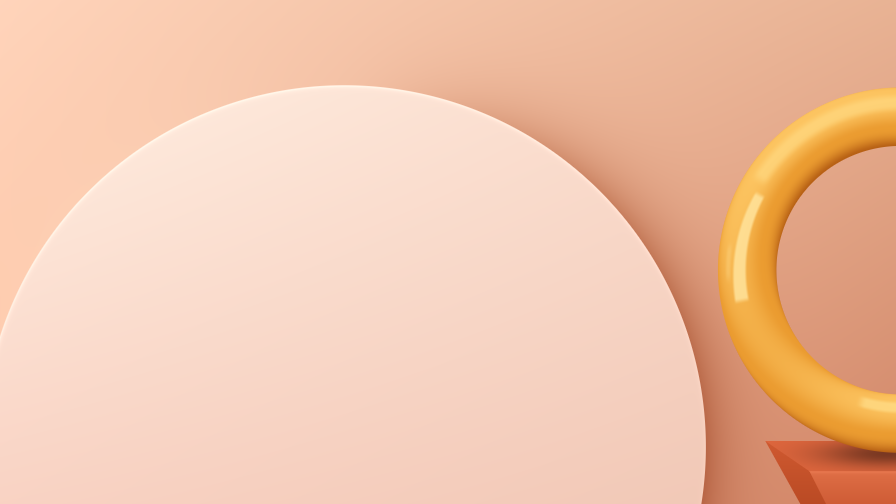
Give the GLSL for this background, as a Shadertoy shader.

```glsl
const vec2 DISC_CENTER = vec2(0.683, 0.1134);
const float DISC_RADIUS = 0.7176;
const vec2 RING_CENTER = vec2(1.787, 0.464);
const float RING_RADIUS = 0.3045;
const float TUBE_RADIUS = 0.058;

// Antialiased coverage of a signed distance
float cover(float d, float px) {
    return clamp(0.5 - d / px, 0.0, 1.0);
}

// Signed distance to the line a-b, negative on its left side
float lineSide(vec2 p, vec2 a, vec2 b) {
    vec2 along = normalize(b - a);
    return dot(p - a, vec2(along.y, -along.x));
}

// Soft-edged interval
float band(float x, float lo, float hi, float blur) {
    return smoothstep(lo - blur, lo + blur, x) * (1.0 - smoothstep(hi - blur, hi + blur, x));
}

// Four-corner gradient
vec3 corners(vec2 uv, vec3 bottomLeft, vec3 bottomRight, vec3 topLeft, vec3 topRight) {
    uv = clamp(uv, 0.0, 1.0);
    return mix(mix(bottomLeft, bottomRight, uv.x), mix(topLeft, topRight, uv.x), uv.y);
}

vec3 wallColor(vec2 p, vec2 center, float radius) {
    vec3 wall = corners(p / vec2(1.778, 1.0),
        vec3(0.98, 0.75, 0.63), vec3(0.82, 0.52, 0.40),
        vec3(1.00, 0.83, 0.73), vec3(0.91, 0.70, 0.58));
    // Shadow cast to the right, warm bounce on the left
    vec2 q = p - center;
    float side = q.x / max(length(q), 0.001);
    float gap = max(length(q) - radius, 0.0);
    float shadow = exp(-gap / 0.055) * smoothstep(-0.05, 1.0, side);
    float glow = exp(-gap / 0.10) * smoothstep(0.1, -0.8, side * 1.0);
    wall *= 1.0 - shadow * vec3(0.16, 0.31, 0.40);
    return wall + glow * vec3(0.01, 0.025, 0.025);
}

vec3 discColor(vec2 p, float d, vec2 center) {
    vec3 face = corners(p / vec2(1.4, 0.83),
        vec3(0.975, 0.825, 0.765), vec3(0.945, 0.785, 0.715),
        vec3(1.00, 0.935, 0.885), vec3(0.98, 0.86, 0.80));
    float lit = smoothstep(-0.5, 0.8, dot(normalize(p - center + 0.0001), vec2(-0.5, 0.87)));
    float rim = exp(-abs(d + 0.002) / 0.003);
    return face + rim * mix(0.02, 0.07, lit);
}

vec3 pedestalColor(vec2 p, float px, vec2 contact) {
    const vec2 backCorner = vec2(1.5185, 0.125);
    const vec2 frontCorner = vec2(1.606, 0.065);
    vec3 side = mix(vec3(0.73, 0.29, 0.14), vec3(0.81, 0.35, 0.19), p.y / 0.125);
    vec3 top = vec3(0.87, 0.40, 0.24);
    vec2 spread = (p - contact) / vec2(0.13, 0.026);
    top *= 1.0 - 0.45 * exp(-dot(spread, spread));
    vec3 front = mix(vec3(0.81, 0.36, 0.21), vec3(0.87, 0.43, 0.27), p.y / 0.065);
    front += 0.05 * exp(-abs(p.y - 0.064) / 0.003);

    vec3 color = mix(side, top, cover(lineSide(p, backCorner, frontCorner), px));
    float frontEdge = max(lineSide(p, frontCorner, vec2(1.639, 0.0)), p.y - frontCorner.y);
    return mix(color, front, cover(frontEdge, px));
}

// Glossy tube: t runs from -1 at the inner edge to 1 at the outer edge
vec3 ringColor(vec2 q, float t) {
    vec2 radial = normalize(q + 0.0001);
    vec3 normal = vec3(radial * t, sqrt(max(1.0 - t * t, 0.0)));
    float light = dot(normal, normalize(vec3(-0.35, 0.65, 0.65)));
    vec3 color = mix(vec3(0.72, 0.38, 0.08), vec3(0.92, 0.61, 0.19), smoothstep(-0.6, 0.35, light));
    color = mix(color, vec3(0.99, 0.77, 0.38), smoothstep(0.35, 1.0, light));

    // Reflected windows, with the angle measured upward from the left
    float angle = atan(q.y, -q.x);
    float window = band(angle, -0.19, 0.49, 0.02) * band(t, 0.05, 0.47 - 0.2 * angle, 0.06);
    float upper = band(angle, 0.57, 2.4, 0.04) * band(t, 0.25, 0.70, 0.15);
    float lower = band(angle, -1.85, -1.28, 0.04) * band(t, -0.72, -0.38, 0.08);
    float outer = band(angle, -0.05, 0.14, 0.04) * band(t, 0.58, 0.72, 0.06);
    color = mix(color, vec3(1.0, 0.89, 0.61), 0.85 * window + 0.25 * outer);
    return mix(color, vec3(1.0, 0.87, 0.54), 0.55 * upper + 0.7 * lower);
}

void mainImage(out vec4 fragColor, in vec2 fragCoord) {
    float px = 1.0 / iResolution.y;
    vec2 p = fragCoord * px;

    // Wall and large disc
    vec3 color = wallColor(p, DISC_CENTER, DISC_RADIUS);
    float disc = length(p - DISC_CENTER) - DISC_RADIUS;
    color = mix(color, discColor(p, disc, DISC_CENTER), cover(disc, px));

    // Pedestal
    float pedestal = max(lineSide(p, vec2(1.5185, 0.125), vec2(1.588, 0.0)), p.y - 0.125);
    color = mix(color, pedestalColor(p, px, vec2(1.76, 0.10)), cover(pedestal, px));

    // Ring
    vec2 q = p - RING_CENTER;
    float t = (length(q) - RING_RADIUS) / TUBE_RADIUS;
    float ring = (abs(t) - 1.0) * TUBE_RADIUS;
    color = mix(color, ringColor(q, t), cover(ring, px));

    fragColor = vec4(color, 1.0);
}
```
